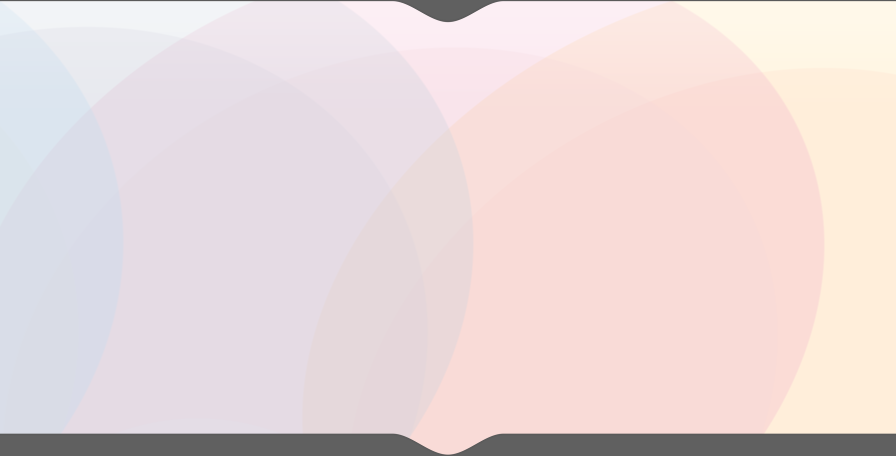
This background is drawn by a Shadertoy shader. Its source:

```glsl
// Overlapping translucent pastel ellipses, framed by grey bars with a curved centre notch.

const vec3 UPPER_TINT[4] = vec3[4](
    vec3(0.75, 0.86, 0.94), vec3(0.80, 0.83, 0.87),
    vec3(0.95, 0.70, 0.80), vec3(1.00, 0.87, 0.60));
const vec3 LOWER_TINT[4] = vec3[4](
    vec3(0.84, 0.88, 0.88), vec3(0.82, 0.81, 0.86),
    vec3(0.95, 0.83, 0.85), vec3(1.00, 0.83, 0.76));
const vec3 FRAME_GREY = vec3(0.375);
const vec3 PALE_LILAC = vec3(0.88, 0.89, 0.93);

// Coverage of a sheared ellipse, smoothed over one pixel.
float ellipse(vec2 p, vec2 center, vec2 radii, float shear, float pixel) {
    vec2 q = p - center;
    q.x -= shear * q.y;
    float dist = (length(q / radii) - 1.0) * min(radii.x, radii.y);
    return smoothstep(pixel, -pixel, dist);
}

// Two rows of ellipses, stacked from right to left.
vec3 pastelLayers(vec2 p, float pixel) {
    vec3 color = vec3(1.0);
    float topFade = 1.0 - 0.3 * smoothstep(0.75, 1.0, p.y);
    for (int i = 3; i >= 0; i--) {
        float k = float(i) - 2.0;
        vec2 upperCenter = vec2(-0.123, 0.313) + k * vec2(0.762, -0.041);
        vec2 lowerCenter = vec2(-0.126, 0.140) + k * vec2(0.762, -0.045);
        float upper = ellipse(p, upperCenter, vec2(0.931, 0.787), 0.23 + 0.06 * k, pixel);
        float lower = ellipse(p, lowerCenter, vec2(0.838, 0.756), 0.187 + 0.06 * k, pixel);
        float opacity = i == 1 ? 0.35 : 0.30;
        color = mix(color, UPPER_TINT[i], opacity * topFade * upper);
        color = mix(color, LOWER_TINT[i], 0.20 * lower);
    }
    // Faint cap rising from the lower edge
    float cap = ellipse(p, vec2(-0.549, -0.431), vec2(0.513), 0.0, pixel);
    return mix(color, PALE_LILAC, 0.25 * cap);
}

// Signed distance to the panel: both edges dip downwards at the centre.
float panelDistance(vec2 p) {
    float dip = 0.046 * (1.0 - smoothstep(0.0, 0.122, abs(p.x)));
    return max(p.y - (0.9975 - dip), (0.049 - dip) - p.y);
}

void mainImage(out vec4 fragColor, in vec2 fragCoord) {
    float pixel = 1.0 / iResolution.y;
    vec2 p = (fragCoord - vec2(0.5 * iResolution.x, 0.0)) * pixel;

    // Frame with a slightly darker rim
    float dist = panelDistance(p);
    vec3 frame = FRAME_GREY - 0.03 * smoothstep(0.006, 0.0, dist);

    float panel = smoothstep(0.7 * pixel, -0.7 * pixel, dist);
    fragColor = vec4(mix(frame, pastelLayers(p, pixel), panel), 1.0);
}
```
